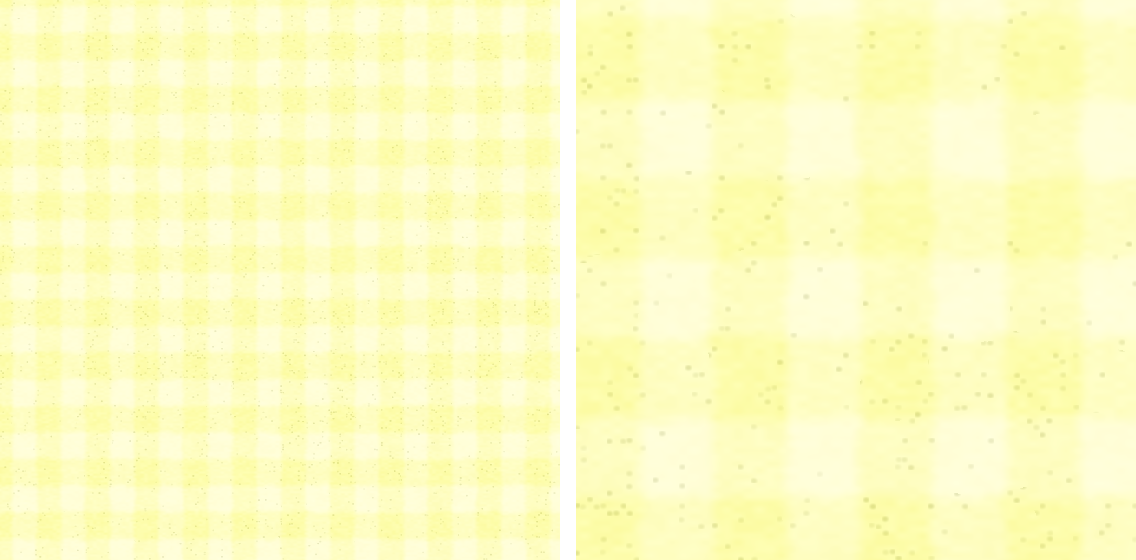
Left, the full canvas; right, a detail of the centre.
Reproduce this texture procedurally as a Shadertoy shader.

```glsl
#define REPEATS vec2(11.45, 10.52)
#define PHASE vec2(0.0, 0.644)
#define YELLOW_WIDTH 0.51
#define EDGE_SOFTNESS 0.13
#define EDGE_WOBBLE 0.06
#define THREADS 256.0
#define GRAIN 0.045
#define FLECK_DENSITY 0.035
#define FLECK_STRENGTH 0.13
#define PALE vec3(1.0, 0.995, 0.845)
#define YELLOW vec3(0.992, 0.99, 0.67)

float hash(vec2 p) {
    return fract(sin(dot(p, vec2(127.1, 311.7))) * 43758.5453);
}

float valueNoise(vec2 p) {
    vec2 cell = floor(p);
    vec2 f = fract(p);
    f = f * f * (3.0 - 2.0 * f);
    float low = mix(hash(cell), hash(cell + vec2(1.0, 0.0)), f.x);
    float high = mix(hash(cell + vec2(0.0, 1.0)), hash(cell + vec2(1.0, 1.0)), f.x);
    return mix(low, high, f.y);
}

// 1 inside the yellow bands, 0 between them, for both directions
vec2 bands(vec2 uv) {
    vec2 wobble = vec2(valueNoise(uv * 60.0), valueNoise(uv * 60.0 + 37.0)) - 0.5;
    vec2 wave = abs(fract(uv * REPEATS - PHASE + wobble * EDGE_WOBBLE) - 0.5) * 2.0;
    float edge = 1.0 - YELLOW_WIDTH;
    return smoothstep(edge - EDGE_SOFTNESS, edge + EDGE_SOFTNESS, wave);
}

// Sparse soft dots, one candidate per thread cell
float flecks(vec2 uv, float density) {
    vec2 p = uv * THREADS;
    vec2 cell = floor(p);
    vec2 center = 0.35 + 0.3 * vec2(hash(cell + 5.3), hash(cell + 9.1));
    float dotShape = 1.0 - smoothstep(0.1, 0.65, length((fract(p) - center) * vec2(0.8, 1.0)));
    float present = step(1.0 - density, hash(cell + 17.0));
    return dotShape * present * mix(0.35, 1.0, hash(cell + 23.0));
}

void mainImage(out vec4 fragColor, in vec2 fragCoord) {
    vec2 uv = fragCoord / iResolution.xy;

    // Crossing bands add up to three tones
    vec2 band = bands(uv);
    float dye = 0.5 * (band.x + band.y);

    // Woven grain, slightly drawn out sideways, stronger in dyed areas
    float grain = valueNoise(uv * THREADS * vec2(0.6, 1.0)) - 0.5;
    float blotch = valueNoise(uv * 45.0 + 11.0) - 0.5;
    float roughness = mix(0.5, 1.3, dye);
    vec3 color = mix(PALE, YELLOW, dye);
    color += vec3(0.15, 0.2, 1.0) * (grain * GRAIN * roughness + blotch * 0.02);

    // Olive flecks gather in worn patches and on the dyed bands
    float wear = mix(0.4, 1.8, valueNoise(uv * 9.0 + 3.0));
    float fleck = flecks(uv, FLECK_DENSITY * wear * mix(0.5, 1.8, dye));
    color -= vec3(0.8, 0.75, 1.0) * fleck * FLECK_STRENGTH;

    fragColor = vec4(clamp(color, 0.0, 1.0), 1.0);
}
```
